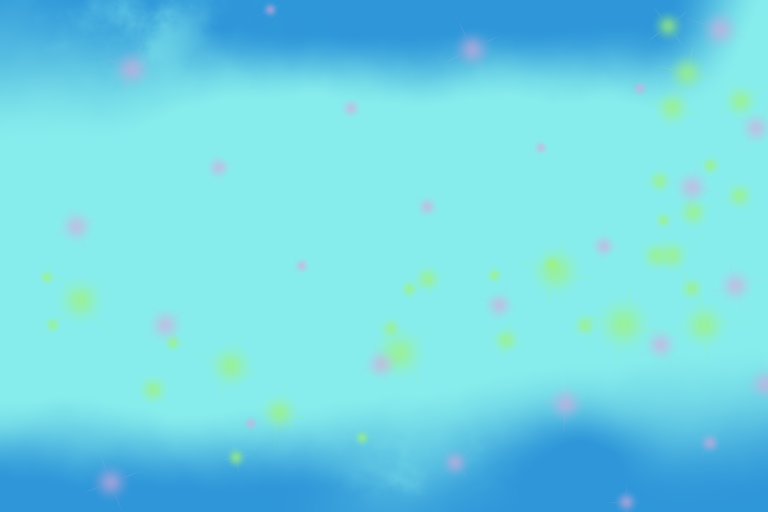
Write a Shadertoy shader that draws this background.

```glsl
// A turquoise sky band between blue cloud banks, strewn with soft stars.
// Banks are noise-warped height ramps; stars are glows with four thin rays,
// green ones along a rising arc and pink ones in an even scatter.

const vec3 TURQUOISE = vec3(0.53, 0.93, 0.925);
const vec3 BLUE = vec3(0.18, 0.59, 0.85);
const vec3 GREEN = vec3(0.62, 0.95, 0.48);
const vec3 PINK = vec3(0.84, 0.66, 0.87);

float hash(vec2 p) {
    p = fract(p * vec2(0.1031, 0.1137));
    p += dot(p, p.yx + 33.33);
    return fract((p.x + p.y) * p.x * 17.0);
}

float noise(vec2 p) {
    vec2 i = floor(p), f = fract(p);
    f = f * f * (3.0 - 2.0 * f);
    return mix(mix(hash(i), hash(i + vec2(1, 0)), f.x),
               mix(hash(i + vec2(0, 1)), hash(i + vec2(1, 1)), f.x), f.y);
}

float fbm(vec2 p) {
    float sum = 0.0, gain = 0.5;
    for (int i = 0; i < 6; i++) {
        sum += gain * noise(p);
        p = mat2(1.6, 1.2, -1.2, 1.6) * p + 7.3;
        gain *= 0.5;
    }
    return sum;
}

// Soft elliptical patch, 1 at its centre
float patchAt(vec2 p, vec2 centre, vec2 size) {
    vec2 d = (p - centre) / size;
    return exp(-dot(d, d));
}

// Blue density of the upper and lower banks; uv spans 0..1 both ways
float cloudBanks(vec2 uv, vec2 p) {
    float billow = fbm(p * 5.0) - 0.5;
    float wisps = smoothstep(0.3, 0.75, fbm(p * 9.0 + 4.0));
    float y = uv.y + 0.06 * billow;

    float left = smoothstep(0.3, 0.1, uv.x);
    float top = smoothstep(mix(0.79, 0.71, left), mix(0.95, 1.05, left), y);
    top *= smoothstep(1.0, 0.87, uv.x + 0.25 * (1.0 - uv.y));
    top *= 1.0 - 0.75 * wisps * patchAt(uv, vec2(0.17, 0.96), vec2(0.10, 0.12));

    float rim = 0.235 + 0.10 * smoothstep(0.4, 1.0, uv.x)
              - 0.025 * patchAt(uv, vec2(0.25, 0.0), vec2(0.12, 9.0));
    float bottom = smoothstep(rim, 0.04, y);
    bottom += 0.35 * patchAt(uv, vec2(0.77, 0.14), vec2(0.09, 0.06));
    bottom *= 1.0 - 0.35 * patchAt(uv, vec2(0.88, 0.20), vec2(0.10, 0.10));
    float slant = uv.y - 0.07 - 0.6 * (uv.x - 0.52);
    float streak = exp(-pow(slant / 0.09, 2.0) - pow((uv.x - 0.55) / 0.10, 2.0));
    bottom *= 1.0 - streak * (0.35 + 0.5 * wisps);

    return clamp(top + bottom, 0.0, 1.0);
}

// Coverage of one star: layered glow plus four tapering rays
float star(vec2 d, float radius, float angle) {
    float c = cos(angle), s = sin(angle);
    d = abs(mat2(c, -s, s, c) * d) / radius;
    float r = length(d);
    float glow = 0.42 * smoothstep(1.05, 0.2, r) + 0.38 * exp(-7.0 * r * r);
    float taper = max(0.0, 1.0 - r / 1.7);
    float ray = 0.5 * taper * smoothstep(0.09 * taper + 0.02, 0.0, min(d.x, d.y));
    return max(glow, ray);
}

void mainImage(out vec4 fragColor, in vec2 fragCoord) {
    vec2 uv = fragCoord / iResolution.xy;
    vec2 p = uv * vec2(1.5, 1.0);
    vec3 color = mix(TURQUOISE, BLUE, cloudBanks(uv, p));

    // Green stars: level at first, then climbing the right side
    for (int i = 0; i < 32; i++) {
        float k = float(i), t = (k + 0.5) / 32.0;
        vec2 jitter = vec2(hash(vec2(k, 3.7)), hash(vec2(k, 8.1))) - 0.5;
        vec2 centre = vec2(0.94 * sin(1.75 * t), 0.26 + 0.68 * t * t * t);
        centre += jitter * vec2(0.12, 0.40);
        float size = 0.018 + 0.045 * pow(hash(vec2(k, 15.3)), 2.0);
        float angle = 1.57 * hash(vec2(k, 21.9));
        float cover = star(p - centre * vec2(1.5, 1.0), size, angle);
        color = mix(color, GREEN, 0.85 * cover);
    }

    // Pink stars: golden-ratio scatter, thinner toward the left
    for (int i = 0; i < 26; i++) {
        float k = float(i);
        float across = fract(0.31 + k * 0.618034);
        vec2 centre = vec2(1.0 - 0.95 * pow(across, 1.4), (k + 0.5) / 26.0);
        float size = 0.016 + 0.028 * hash(vec2(k, 31.7));
        float angle = 1.57 * hash(vec2(k, 44.2));
        float cover = star(p - centre * vec2(1.5, 1.0), size, angle);
        color = mix(color, PINK, 0.75 * cover);
    }

    fragColor = vec4(color, 1.0);
}
```
